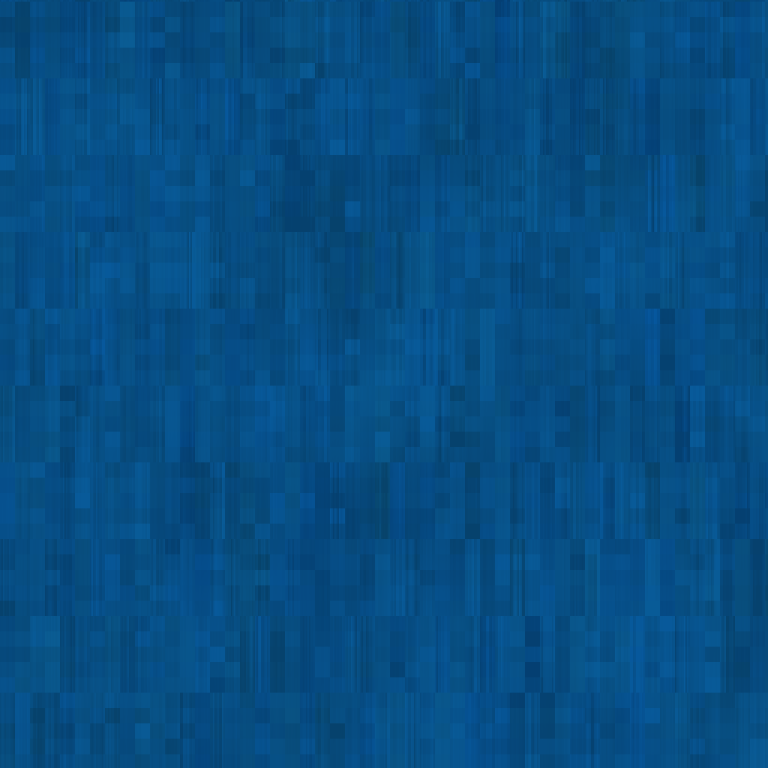
This texture is drawn by a WebGL 1 fragment shader. Its source:

```glsl
precision highp float;
// Deep blue woven cloth: small square cells stacked in horizontal bands,
// crossed by fine vertical threads that restart at each band.
// Tones are sums of hashed layers, averaged over a few samples per pixel.

uniform vec2 u_resolution;

#define COLUMNS 51.2
#define BANDS 10.0
#define ROWS_PER_BAND 5.0
#define THREADS_PER_CELL 10.0
#define BAND_SHIFT 0.02
#define COLUMN_TONE 0.56
#define CELL_TONE 0.60
#define THREAD_TONE 0.62
#define CLOUD_TONE 0.55
#define BASE_BLUE vec3(0.027, 0.305, 0.515)
#define TONE_STEP vec3(0.002, 0.021, 0.036)
#define HUE_STEP vec3(0.003, 0.004, -0.008)

float hash(vec2 p, float seed) {
    vec3 q = fract(vec3(p.xyx + seed * 7.13) * vec3(0.1031, 0.1030, 0.0973));
    q += dot(q, q.yzx + 33.33);
    return fract((q.x + q.y) * q.z);
}

// Roughly normal random value: mean 0, deviation 1.
float bell(vec2 p, float seed) {
    float sum = hash(p, seed) + hash(p, seed + 1.0) + hash(p, seed + 2.0);
    return (sum - 1.5) * 2.0;
}

// Smooth value noise for broad light and dark areas.
float cloud(vec2 p) {
    vec2 i = floor(p);
    vec2 f = fract(p);
    f = f * f * (3.0 - 2.0 * f);
    float low = mix(bell(i, 31.0), bell(i + vec2(1.0, 0.0), 31.0), f.x);
    float high = mix(bell(i + vec2(0.0, 1.0), 31.0), bell(i + 1.0, 31.0), f.x);
    return mix(low, high, f.y);
}

vec3 cloth(vec2 uv) {
    float x = uv.x * COLUMNS;
    float y = uv.y * BANDS + BAND_SHIFT;
    vec2 block = vec2(floor(x), floor(y));
    vec2 cell = vec2(block.x, floor(y * ROWS_PER_BAND));

    // Each block is one column of cells within one band.
    float columnTone = bell(block, 2.0);
    float cellTone = bell(cell, 7.0) * mix(0.35, 1.45, hash(block, 11.0));

    // Single threads and wider pairs; some blocks stay almost plain.
    float thread = floor(x * THREADS_PER_CELL);
    float fine = bell(vec2(thread, block.y), 14.0);
    float pair = bell(vec2(floor(thread * 0.5), block.y), 18.0);
    float contrast = hash(block, 22.0);
    contrast = mix(0.2, 1.7, contrast * contrast);
    contrast *= mix(0.65, 1.15, hash(cell, 24.0));
    float threadTone = (fine * 0.65 + pair * 0.75) * contrast;

    float tone = COLUMN_TONE * columnTone + CELL_TONE * cellTone
               + THREAD_TONE * threadTone
               + CLOUD_TONE * cloud(uv * vec2(7.0, 6.0));
    tone = clamp(tone, -2.3, 2.3);

    // Slight drift between greener and purer blue.
    float hue = 0.8 * bell(block, 41.0) + 0.4 * bell(cell, 45.0);
    return BASE_BLUE + tone * TONE_STEP + hue * HUE_STEP;
}

void main() {
    // Average a 3 by 3 grid of samples to smooth the edges.
    vec3 color = vec3(0.0);
    for (int j = 0; j < 3; j++) {
        for (int i = 0; i < 3; i++) {
            vec2 offset = (vec2(float(i), float(j)) - 1.0) / 3.0;
            color += cloth((gl_FragCoord.xy + offset) / u_resolution);
        }
    }
    gl_FragColor = vec4(color / 9.0, 1.0);
}
```
